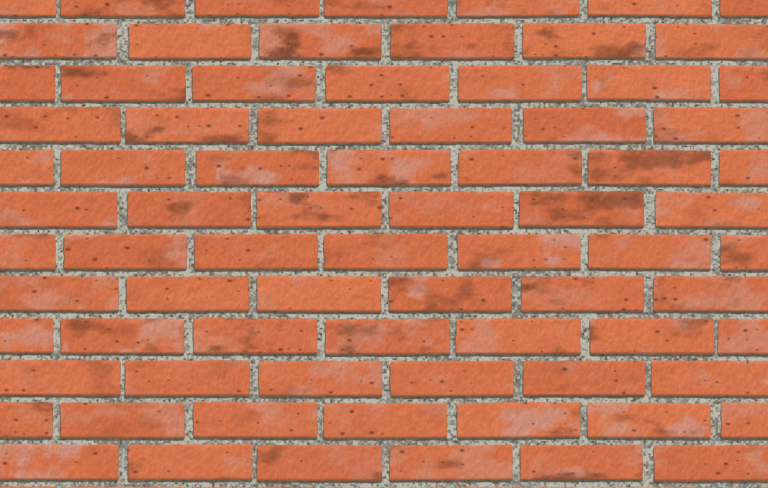
This texture is drawn by a Shadertoy shader. Its source:

```glsl
// Weathered running-bond brick wall with sandy recessed mortar.
// Each brick is a jittered rounded box; layered noise adds rough edges,
// relief, pale bloom, soot and pits. Lengths are in canvas heights.

const vec2  PITCH        = vec2(0.2695, 0.0865);  // brick plus joint
const vec2  BRICK_HALF   = vec2(0.1262, 0.0359);
const vec2  WALL_ORIGIN  = vec2(0.2520, 0.0082);  // a joint in the lowest course
const float COURSE_SHIFT = 0.49;                  // offset of every other course
const float CORNER       = 0.0045;
const vec2  JITTER       = vec2(0.0040, 0.0010);
const float EDGE_ROUGH   = 0.0036;
const vec2  SHADOW_SHIFT = vec2(0.0010, 0.0046);
const float PIT_CELLS    = 48.0;
const float PIT_CHANCE   = 0.13;

const vec3 BRICK_RED    = vec3(0.780, 0.405, 0.265);
const vec3 BRICK_ORANGE = vec3(0.860, 0.485, 0.325);
const vec3 BLOOM        = vec3(0.800, 0.560, 0.490);
const vec3 SOOT         = vec3(0.500, 0.280, 0.190);
const vec3 MORTAR_GREY  = vec3(0.500, 0.480, 0.440);
const vec3 MORTAR_LIGHT = vec3(0.740, 0.730, 0.680);
const vec3 MORTAR_DARK  = vec3(0.320, 0.290, 0.240);

float hash(vec2 p) {
    return fract(sin(dot(p, vec2(127.1, 311.7))) * 43758.5);
}

float noise(vec2 p) {
    vec2 i = floor(p), f = fract(p);
    f = f * f * (3.0 - 2.0 * f);
    return mix(mix(hash(i), hash(i + vec2(1, 0)), f.x),
               mix(hash(i + vec2(0, 1)), hash(i + vec2(1, 1)), f.x), f.y);
}

float fbm(vec2 p) {
    float sum = 0.0, amp = 0.5;
    for (int i = 0; i < 4; i++) {
        sum += amp * noise(p);
        p = p * 2.03 + 17.3;
        amp *= 0.5;
    }
    return sum / 0.9375;
}

float roundBox(vec2 p, vec2 halfSize) {
    vec2 q = abs(p) - halfSize + CORNER;
    return length(max(q, 0.0)) + min(max(q.x, q.y), 0.0) - CORNER;
}

// Coverage of small scattered holes
float pits(vec2 p, float aa) {
    vec2 g = p * PIT_CELLS, id = floor(g);
    vec2 center = 0.3 + 0.4 * vec2(hash(id + 3.1), hash(id + 8.7));
    float radius = mix(0.05, 0.17, pow(hash(id + 5.3), 2.0));
    float d = length((fract(g) - center) * vec2(0.8, 1.2)) - radius;
    float soft = 0.05 + aa * PIT_CELLS;
    return step(hash(id), PIT_CHANCE) * (1.0 - smoothstep(-soft, soft, d));
}

// Surface height: coarse lumps plus fine, slightly upright wrinkles
float relief(vec2 p) {
    return 0.6 * noise(p * vec2(95.0, 80.0)) + 0.4 * noise(p * vec2(210.0, 150.0));
}

vec3 brickColor(vec2 p, vec2 local, vec2 id, float aa) {
    float tone = hash(id + 2.7);
    vec2 q = p + 7.0 * hash(id + 6.1);            // wear differs per brick
    vec3 col = mix(BRICK_RED, BRICK_ORANGE, 0.55 * tone + 0.45 * fbm(q * 22.0));
    float bloom = smoothstep(0.50, 0.74, fbm(q * vec2(15.0, 21.0) + 4.0));
    col = mix(col, BLOOM, bloom * mix(0.25, 0.95, hash(id + 9.4)));
    float soot = smoothstep(0.56, 0.82, fbm(q * vec2(13.0, 24.0) + 31.0));
    col = mix(col, SOOT, soot * mix(0.1, 0.9, hash(id + 4.2)));
    float slope = relief(p) - relief(p + vec2(-0.002, 0.004));
    col *= 1.0 + 0.16 * slope + 0.07 * (noise(p * 260.0) - 0.5);
    // Lit upper arris, shaded lower arris
    float up = local.y / BRICK_HALF.y;
    col *= 1.0 + 0.05 * smoothstep(0.80, 0.95, up);
    col = mix(col, SOOT, 0.6 * smoothstep(0.84, 1.0, -up));
    return mix(col, SOOT * 0.75, 0.75 * pits(p, aa));
}

vec3 mortarColor(vec2 p, float shadow) {
    float grain = 0.65 * noise(p * 190.0) + 0.35 * noise(p * 330.0 + 9.0);
    float stain = fbm(p * 16.0 + 50.0);
    vec3 col = mix(MORTAR_GREY, MORTAR_LIGHT, smoothstep(0.2, 0.8, grain + 0.5 * (stain - 0.45)));
    col = mix(col, MORTAR_DARK, 0.6 * smoothstep(0.30, 0.12, grain));
    return mix(col, MORTAR_DARK, shadow * (0.65 + 0.3 * stain));
}

void mainImage(out vec4 fragColor, in vec2 fragCoord) {
    float aa = 1.0 / iResolution.y;
    vec2 p = fragCoord * aa;

    // Courses sag slightly; every other one is shifted
    vec2 wall = p - WALL_ORIGIN;
    wall.y += 0.003 * (noise(p * vec2(2.5, 1.5)) - 0.5);
    float course = floor(wall.y / PITCH.y);
    wall.x += COURSE_SHIFT * PITCH.x * mod(course, 2.0);
    vec2 id = vec2(floor(wall.x / PITCH.x), course);
    vec2 local = wall - (id + 0.5) * PITCH;

    // Uneven laying, size and edges
    vec2 rnd = vec2(hash(id + 1.3), hash(id + 7.9)) - 0.5;
    local -= 2.0 * JITTER * rnd;
    local.y += 0.012 * (hash(id + 3.6) - 0.5) * local.x;
    vec2 halfSize = BRICK_HALF + vec2(0.003, 0.0012) * (hash(id + 5.5) - 0.5);
    float rough = EDGE_ROUGH * (fbm(p * 55.0) - 0.5);

    float d = roundBox(local, halfSize) + rough;
    float shade = roundBox(local + SHADOW_SHIFT, halfSize) + rough;
    float shadow = 1.0 - smoothstep(-0.0015, 0.0025, shade);
    float cover = 1.0 - smoothstep(-aa, aa, d);

    vec3 col = mix(mortarColor(p, shadow), brickColor(p, local, id, aa), cover);
    fragColor = vec4(col, 1.0);
}
```
